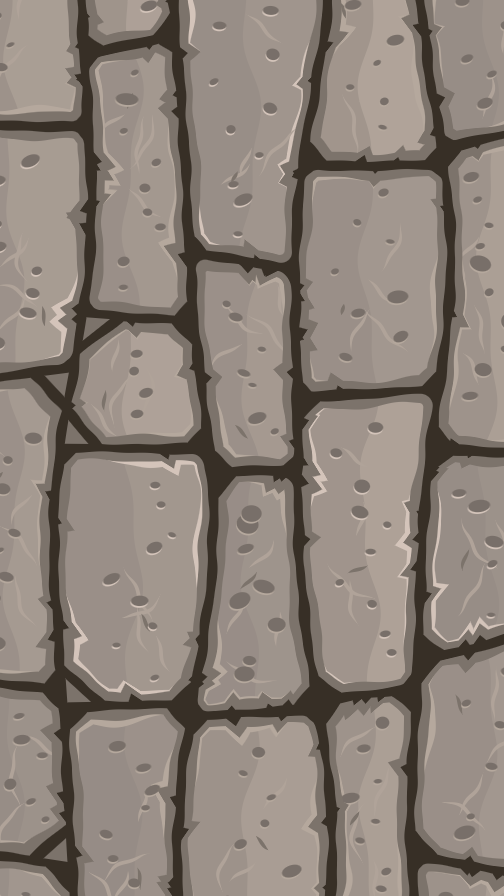
A Shadertoy shader for this texture:

```glsl
// Cartoon wall of tall, chipped stones set in dark mortar.
// Wavy columns are split by tilted joints; each stone gets an edge distance
// that drives its rim, face and highlights, then craters and curved scratches.

const float COLUMN = 0.235;
const float ROW = 0.5;

float hash(vec2 cell, float k) {
    return fract(sin(dot(vec3(cell, k), vec3(127.1, 311.7, 74.7))) * 43758.5);
}

// Smooth coverage of a shape whose signed distance is negative inside
float fill(float d) {
    return clamp(0.5 - d * iResolution.x, 0.0, 1.0);
}

mat2 rotation(float a) {
    return mat2(cos(a), -sin(a), sin(a), cos(a));
}

// Vertical joint at the left of column i
float columnEdge(float i, float y) {
    return COLUMN * (i + 0.15 * sin(y * 3.3 + i * 2.4) + 0.04 * sin(y * 7.3 + i * 4.1));
}

// Tilted horizontal joint at the bottom of stone (i, j)
float rowEdge(vec2 cell, float x) {
    float level = cell.y + hash(vec2(cell.x, 0.0), 9.0) + 0.58 * (hash(cell, 1.0) - 0.5);
    float tilt = 0.45 * (hash(cell, 2.0) - 0.4);
    return ROW * level + tilt * (x - (cell.x + 0.5) * COLUMN);
}

void mainImage(out vec4 fragColor, in vec2 fragCoord) {
    vec2 p = fragCoord / iResolution.x + vec2(0.09, 0.13);

    // Find the stone that holds this point
    vec2 cell = vec2(floor(p.x / COLUMN), 0.0);
    if (p.x < columnEdge(cell.x, p.y)) cell.x--;
    else if (p.x >= columnEdge(cell.x + 1.0, p.y)) cell.x++;
    cell.y = floor(p.y / ROW - hash(vec2(cell.x, 0.0), 9.0));
    if (p.y < rowEdge(cell, p.x)) cell.y--;
    else if (p.y >= rowEdge(cell + vec2(0, 1), p.x)) cell.y++;

    // Depth from each side, and the stone's extent
    float left = p.x - columnEdge(cell.x, p.y);
    float right = columnEdge(cell.x + 1.0, p.y) - p.x;
    float low = p.y - rowEdge(cell, p.x);
    float high = rowEdge(cell + vec2(0, 1), p.x) - p.y;
    float midX = (cell.x + 0.5) * COLUMN;
    float y0 = rowEdge(cell, midX);
    float y1 = rowEdge(cell + vec2(0, 1), midX);
    float phase = 6.28 * hash(cell, 3.0);

    // Edge distance with rounded and cut corners
    vec2 side = vec2(min(left, right), min(low, high));
    float corner = 20.0 + step(left, right) + 2.0 * step(low, high);
    float chance = hash(cell, corner);
    float cut = chance > 0.9 ? 0.055 : 0.012 + 0.026 * chance;
    float bevel = 0.7 * (side.x + side.y) - cut;
    float nearest = min(side.x, side.y);
    float d = 0.035 - length(max(0.035 - side, 0.0)) + max(nearest - 0.035, 0.0);
    d = min(d, bevel);
    d += 0.002 * sin(p.y * 41.0 + p.x * 21.0 + phase) + 0.001 * sin(p.y * 83.0 - p.x * 67.0);

    // Small triangular chips bitten out of the edges
    for (float k = 0.0; k < 7.0; k++) {
        float along = hash(cell, 30.0 + k);
        float which = hash(cell, 40.0 + k);
        bool upright = which < 0.7;
        float depth = upright ? (which < 0.35 ? left : right) : (which < 0.8 ? low : high);
        float t = upright ? p.y - mix(y0, y1, 0.1 + 0.8 * along)
                          : p.x - midX - COLUMN * 0.6 * (along - 0.5);
        t += depth * 1.6 * (hash(cell, 50.0 + k) - 0.5);
        float halfWidth = 0.002 + 0.008 * hash(cell, 60.0 + k);
        d = min(d, 0.8 * (abs(t) - halfWidth) + 0.72 * depth);
    }

    // Mortar, pebbles in large cut corners, and the stone's rim
    vec3 color = vec3(0.215, 0.185, 0.15);
    vec3 rim = vec3(0.485, 0.45, 0.42);
    float pebble = max(0.008 - nearest, bevel + 0.011);
    if (chance > 0.9) color = mix(color, rim, fill(pebble));
    color = mix(color, rim, fill(0.0095 - d));

    // Face: shaded left part, lit right part with a wavering border
    float face = d - 0.0255 - 0.0035 * sin(p.y * 23.0 + p.x * 35.0 + phase);
    float onFace = fill(-face);
    float warmth = hash(cell, 4.0);
    vec3 shade = mix(vec3(0.59, 0.55, 0.525), vec3(0.63, 0.585, 0.55), warmth);
    vec3 lit = mix(vec3(0.61, 0.57, 0.54), vec3(0.69, 0.64, 0.60), warmth);
    float border = midX + 0.016 * sin(p.y * 13.0 + phase) + 0.007 * sin(p.y * 31.0 + phase);
    vec3 surface = mix(shade, lit, fill(border - p.x));

    // Long tapering highlights that follow the edge of the face
    vec3 glint = hash(cell, 5.0) > 0.75 ? vec3(0.83, 0.77, 0.73) : vec3(0.71, 0.66, 0.615);
    float band = sin(p.y * 11.0 + p.x * 14.0 + phase) + 0.5 * sin(p.y * 29.0 - p.x * 19.0);
    surface = mix(surface, glint, fill(face - 0.0085 * band));

    // Curved scratches, mostly light and upright
    for (float k = 0.0; k < 5.0; k++) {
        vec2 center = vec2(midX + 0.12 * (hash(cell, 70.0 + k) - 0.5),
                           mix(y0, y1, 0.12 + 0.76 * hash(cell, 80.0 + k)));
        float dark = step(3.5, k);
        vec2 q = rotation(1.57 + 2.4 * (hash(cell, 90.0 + k) - 0.5)) * (p - center);
        float reach = (0.025 + 0.035 * hash(cell, 100.0 + k)) * (1.0 - 0.6 * dark);
        float bend = 14.0 * (hash(cell, 105.0 + k) - 0.5);
        float taper = 1.0 - q.x * q.x / (reach * reach);
        float stroke = abs(q.y - bend * q.x * q.x + 0.003 * sin(q.x * 90.0)) - 0.0038 * taper;
        surface = mix(surface, mix(vec3(0.69, 0.64, 0.60), rim, dark), fill(stroke));
    }

    // Oval craters, each with a light lower lip
    float count = floor((y1 - y0) / 0.055);
    for (float k = 0.0; k < count; k++) {
        float y = mix(y0 + 0.045, y1 - 0.045, (k + 0.2 + 0.6 * hash(cell, 110.0 + k)) / count);
        float x = mix(columnEdge(cell.x, y), columnEdge(cell.x + 1.0, y), 0.24 + 0.52 * hash(cell, 130.0 + k));
        float size = hash(cell, 150.0 + k);
        float radius = 0.008 + 0.015 * size * size;
        float flatness = 1.1 + 0.9 * hash(cell, 170.0 + k);
        mat2 turn = rotation(0.8 * (hash(cell, 190.0 + k) - 0.4));
        vec2 q = turn * (p - vec2(x, y)) * vec2(1.0, flatness);
        vec2 lip = turn * (p - vec2(x - 0.001, y - 0.0035)) * vec2(1.0, flatness);
        surface = mix(surface, glint, fill((length(lip) - radius) / flatness));
        surface = mix(surface, vec3(0.47, 0.435, 0.41), fill((length(q) - radius) / flatness));
    }

    fragColor = vec4(mix(color, surface, onFace), 1.0);
}
```
